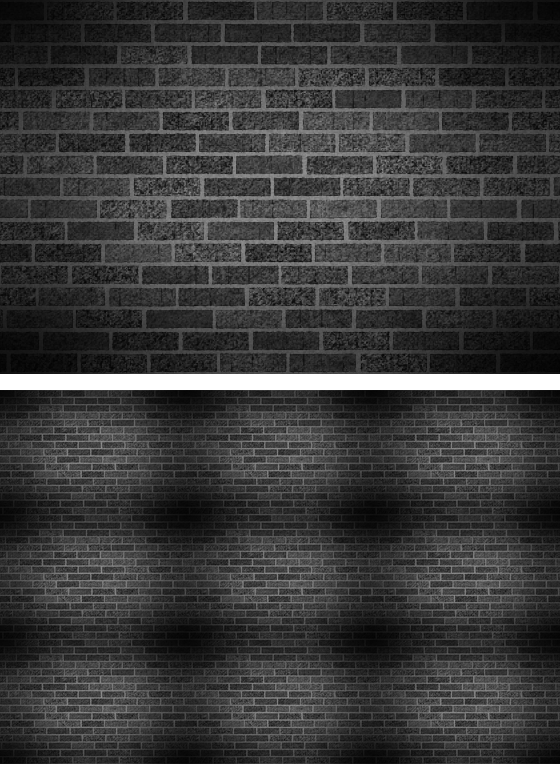
Top: one tile. Bottom: repeated 3 by 3.
Give the GLSL for this texture, as a WebGL 2 fragment shader.

```glsl
#version 300 es
precision highp float;
// Dark grey running-bond brick wall with rough grooved faces and a soft vignette.
#define BRICKS 8.0        // bricks across
#define ROWS 17.0         // courses up
#define BOND 8.0          // whole bricks of shift over all courses, so the bond wraps
#define JOINT 0.0108      // mortar width, in canvas heights
#define BRICK_GREY 0.298
#define MORTAR_GREY 0.52
#define TONE_SPREAD 0.42  // brightness range between bricks
#define GRAIN 1.0         // strength of the face texture
#define VIGNETTE 0.44

uniform vec2 u_resolution;
out vec4 outColor;

float hash(vec2 p) {
  return fract(sin(dot(p, vec2(127.1, 311.7))) * 43758.5453);
}

// Value noise on a lattice that wraps after a whole number of cells.
float noise(vec2 uv, vec2 cells) {
  vec2 p = uv * cells, i = floor(p), f = fract(p);
  f = f * f * (3.0 - 2.0 * f);
  vec2 a = mod(i, cells), b = mod(i + 1.0, cells);
  return mix(mix(hash(a), hash(vec2(b.x, a.y)), f.x),
             mix(hash(vec2(a.x, b.y)), hash(b), f.x), f.y);
}

float roughness(vec2 uv) {
  float sum = 0.0, weight = 0.4;
  vec2 cells = vec2(72.0, 50.0);
  for (int i = 0; i < 3; i++) {
    sum += weight * noise(uv, cells);
    cells *= 2.0;
    weight *= 1.1;
  }
  return sum / 1.324;
}

float boxDistance(vec2 p, vec2 halfSize, float radius) {
  vec2 q = abs(p) - halfSize + radius;
  return length(max(q, 0.0)) + min(max(q.x, q.y), 0.0) - radius;
}

// Thin vertical grooves at uneven thirds of some bricks.
float grooves(float x, float width, vec2 id, float pixel) {
  float mark = 0.0;
  for (int i = 0; i < 3; i++) {
    float k = float(i);
    float at = (k - 1.0) * 0.27 + 0.12 * (hash(id + 5.3 * k) - 0.5);
    float present = step(0.5, hash(id + 9.1 + k));
    float line = 1.0 - smoothstep(0.0002, 0.0008 + pixel, abs(x - at * width));
    mark = max(mark, line * present);
  }
  return mark;
}

void main() {
  vec2 uv = gl_FragCoord.xy / u_resolution;
  float aspect = u_resolution.x / u_resolution.y;
  float pixel = 1.0 / u_resolution.y;

  // Brick cell, its wrapped identity and position inside it
  vec2 size = vec2(aspect / BRICKS, 1.0 / ROWS);
  float row = floor(uv.y * ROWS);
  float along = uv.x * BRICKS - row * BOND / ROWS - 0.12;
  vec2 id = vec2(mod(floor(along), BRICKS), row);
  vec2 p = (vec2(fract(along), fract(uv.y * ROWS)) - 0.5) * size;
  vec2 jitter = vec2(hash(id + 21.0), hash(id + 37.0)) - 0.5;
  p -= jitter * vec2(0.004, 0.0015);
  p.y -= p.x * 0.012 * (hash(id + 53.0) - 0.5);

  // Crisp outline with small chips
  float rough = roughness(uv);
  float fine = noise(uv, vec2(420.0, 280.0)) - 0.5;
  float chips = noise(uv, vec2(210.0, 140.0)) - 0.5;
  float edge = boxDistance(p, 0.5 * (size - JOINT), 0.002);
  edge += 0.0016 * chips + 0.0012 * fine;
  float mortarMask = smoothstep(-0.6 * pixel, 0.6 * pixel, edge);

  // Brick face: tone, grain lit from the upper left, fine pits and grooves
  float coarse = mix(0.5, 1.25, hash(id + 71.0)) * GRAIN;
  float relief = rough - roughness(uv + vec2(-0.0016, 0.0024));
  float blotch = noise(uv, vec2(26.0, 34.0)) - 0.5;
  float tone = 1.0 + TONE_SPREAD * (hash(id + 3.0) - 0.5) + 0.25 * blotch;
  float face = BRICK_GREY * tone;
  float grain = 0.55 * (rough - 0.5) + 1.15 * relief + 0.85 * fine;
  face *= max(0.2, 1.0 + coarse * grain);
  float pits = smoothstep(0.66, 0.9, noise(uv, vec2(270.0, 180.0)));
  face *= 1.0 - 0.5 * pits * coarse;
  float wear = smoothstep(0.3, 0.7, noise(uv, vec2(90.0, 120.0)));
  face *= 1.0 - 0.5 * wear * grooves(p.x, size.x, id, pixel);

  // Broken dark rim, deeper along the lower edge
  float rim = smoothstep(-0.0032, -0.0004, edge);
  float broken = smoothstep(0.2, 0.7, noise(uv, vec2(120.0, 80.0)));
  face *= 1.0 - rim * (p.y < 0.0 ? 0.45 : 0.3) * broken;

  // Sandy mortar, shaded beside the bricks
  float mortar = MORTAR_GREY * (1.0 + 0.2 * fine + 0.18 * (rough - 0.5));
  mortar *= 0.88 + 0.12 * smoothstep(0.0, 0.0022, edge);

  // Vignette that is equal on opposite sides
  vec2 away = pow(abs(cos(3.14159265 * uv)), vec2(3.0));
  float light = 1.0 - VIGNETTE * (away.x + away.y);
  outColor = vec4(vec3(mix(face, mortar, mortarMask) * light), 1.0);
}
```
